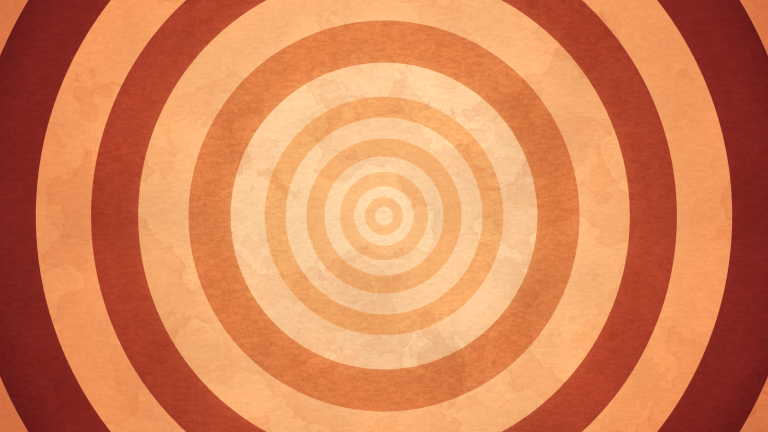
A WebGL 1 fragment shader for this background:

```glsl
precision highp float;
// Concentric target rings on stained, grainy paper, from pale cream to deep red.
// Ring radii follow quadratic series; colour ramps darken with the radius,
// and layered value noise adds water stains, mottling and fibres.
uniform vec2 u_resolution;

float hash(vec2 p) {
  vec3 q = fract(p.xyx * 0.1031);
  q += dot(q, q.yzx + 33.33);
  return fract((q.x + q.y) * q.z);
}

float noise(vec2 p) {
  vec2 cell = floor(p);
  vec2 f = fract(p);
  f = f * f * (3.0 - 2.0 * f);
  float low = mix(hash(cell), hash(cell + vec2(1.0, 0.0)), f.x);
  float high = mix(hash(cell + vec2(0.0, 1.0)), hash(cell + vec2(1.0)), f.x);
  return mix(low, high, f.y);
}

float fbm(vec2 p) {
  float sum = 0.0;
  float gain = 0.5;
  for (int i = 0; i < 5; i++) {
    sum += gain * noise(p);
    p = mat2(1.6, 1.2, -1.2, 1.6) * p + 7.3;
    gain *= 0.5;
  }
  return sum;
}

// Radius number k of a quadratic series
float series(vec3 c, float k) {
  return c.x + k * (c.y + k * c.z);
}

// Smooth-edged ring between two radii
float ring(float r, float inner, float outer, float aa) {
  return smoothstep(-aa, aa, r - inner) * smoothstep(-aa, aa, outer - r);
}

// Coverage of all dark rings: four narrow inner, three wide outer
float darkRings(float r, float aa) {
  float cover = 0.0;
  for (int i = 0; i < 4; i++) {
    float k = float(i);
    cover += ring(r, series(vec3(0.021, 0.0375, 0.0105), k),
                  series(vec3(0.044, 0.0483, 0.0097), k), aa);
  }
  for (int i = 0; i < 3; i++) {
    float k = float(i);
    cover += ring(r, series(vec3(0.355, 0.2025, 0.0115), k),
                  series(vec3(0.4525, 0.1958, 0.0297), k), aa);
  }
  return cover;
}

vec3 paleColor(float r) {
  vec3 c = mix(vec3(1.0, 0.85, 0.66), vec3(0.995, 0.81, 0.61), smoothstep(0.0, 0.3, r));
  c = mix(c, vec3(0.985, 0.70, 0.46), smoothstep(0.3, 0.52, r));
  c = mix(c, vec3(0.95, 0.60, 0.37), smoothstep(0.52, 0.76, r));
  return mix(c, vec3(0.84, 0.45, 0.27), smoothstep(0.76, 1.02, r));
}

vec3 deepColor(float r) {
  vec3 c = mix(vec3(0.99, 0.75, 0.51), vec3(0.97, 0.69, 0.43), smoothstep(0.03, 0.25, r));
  c = mix(c, vec3(0.88, 0.50, 0.28), smoothstep(0.27, 0.40, r));
  c = mix(c, vec3(0.70, 0.265, 0.17), smoothstep(0.44, 0.62, r));
  c = mix(c, vec3(0.50, 0.14, 0.12), smoothstep(0.62, 0.86, r));
  return mix(c, vec3(0.40, 0.10, 0.10), smoothstep(0.86, 1.0, r));
}

// Darkened patch with a crisp tide line along its border
float stain(vec2 p, float level) {
  vec2 warp = vec2(fbm(p * 1.7 + 11.0), fbm(p * 1.7 + 37.0)) - 0.5;
  float d = fbm(p + 0.9 * warp) - level;
  float fill = smoothstep(0.0, 0.012, d);
  float tide = fill * exp(-max(d, 0.0) * 45.0);
  return 0.4 * fill + 0.6 * tide;
}

void main() {
  vec2 p = (gl_FragCoord.xy - 0.5 * u_resolution) / u_resolution.y;
  float r = length(p);
  float dark = darkRings(r, 0.75 / u_resolution.y);
  vec3 color = mix(paleColor(r), deepColor(r), dark);

  // Water stains and broad mottling
  float stains = stain(p * 4.5 + 3.0, 0.55) + 0.7 * stain(p * 7.0 + 21.0, 0.57);
  color *= 1.0 - stains * vec3(0.035, 0.095, 0.13);
  color *= 1.0 + 0.14 * (fbm(p * 6.0 + 50.0) - 0.48);

  // Paper grain and short horizontal fibres, stronger on the inked rings
  float grain = noise(p * 260.0 + 400.0) - 0.5;
  float fibre = noise(p * vec2(70.0, 210.0) + 900.0) - 0.5;
  float strength = mix(0.045, 0.10, dark * smoothstep(0.1, 0.4, r));
  color *= 1.0 + strength * (grain + fibre) * vec3(0.7, 1.0, 1.15);

  gl_FragColor = vec4(clamp(color, 0.0, 1.0), 1.0);
}
```
